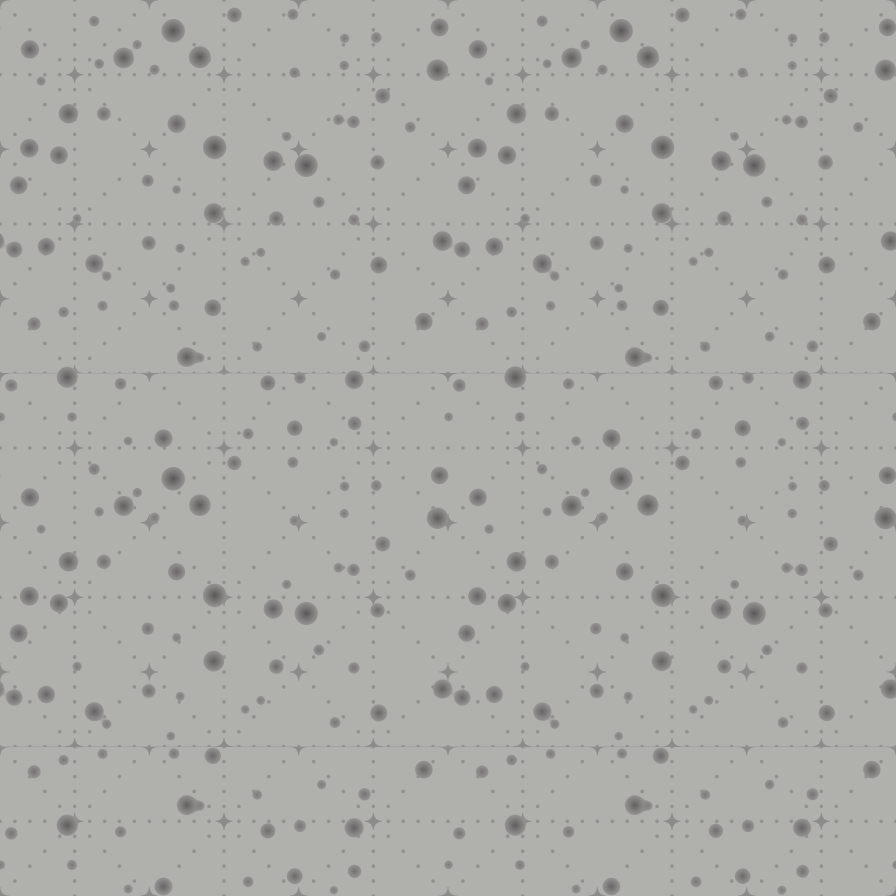
Reproduce this pattern procedurally as a WebGL 2 fragment shader.

```glsl
#version 300 es
precision highp float;
// Soft dark droplets scattered over a grey sheet with a dotted lattice of four-pointed stars.
// Droplets are a jittered, wrapping hash grid joined by a smooth minimum; the lattice is
// folded from one cell and restarts at two faint horizontal seams.
uniform vec2 u_resolution;
out vec4 fragColor;

const vec3 SHEET = vec3(0.69, 0.69, 0.68);
const vec3 DOT_INK = vec3(0.57, 0.57, 0.56);
const vec3 STAR_INK = vec3(0.55, 0.55, 0.54);
const vec3 DROP_RIM = vec3(0.585, 0.58, 0.575);
const vec3 DROP_CORE = vec3(0.35, 0.345, 0.345);

const float HALF_CELLS = 12.0;     // half lattice cells across the canvas
const float BAND_ROWS = 5.0;       // half cells between seams
const float DOTS_PER_HALF = 5.0;   // dots along half a lattice cell
const float DOT_RADIUS = 0.0020;
const float STAR_RADIUS = 0.0095;
const float STAR_WAIST = 0.0052;
const float STAR_TIP = 0.0005;
const float SEAM_WIDTH = 0.0010;
const float SEAM_STRENGTH = 0.45;

const float DROP_REPEATS = 2.0;    // droplet tiles across and down
const float DROP_CELLS = 9.0;      // droplet cells along one tile
const float DROP_MIN = 0.0049;
const float DROP_MAX = 0.0130;
const float DROP_SKEW = 2.0;       // higher favours small droplets
const float DROP_VARY = 0.0006;    // radius change between repeats
const float DROP_JOIN = 0.0075;    // reach of the necks between droplets
const float DROP_SHARE = 0.96;     // fraction of cells filled

float hash(vec2 p, float seed) {
    return fract(sin(dot(p, vec2(127.1, 311.7)) + seed * 74.7) * 43758.5453);
}

float smoothMin(float a, float b, float k) {
    float h = max(k - abs(a - b), 0.0) / k;
    return min(a, b) - h * h * k * 0.25;
}

float coverage(float dist, float pixel) {
    return clamp(0.5 - dist / pixel, 0.0, 1.0);
}

// Dots along the rows, columns and diagonals through every main star
float dotDistance(vec2 q) {
    vec2 grid = q * DOTS_PER_HALF;
    vec2 id = round(grid);
    float period = 2.0 * DOTS_PER_HALF;
    vec2 axis = mod(id + 0.5, period);
    vec2 diagonal = mod(vec2(id.x + id.y, id.x - id.y) + 0.5, period);
    vec2 nearest = min(axis, diagonal);
    if (min(nearest.x, nearest.y) > 1.0) return 1.0;
    return length(grid - id) / (DOTS_PER_HALF * HALF_CELLS) - DOT_RADIUS;
}

// Concave stars on the corners and centres of the lattice cells
float starDistance(vec2 q) {
    vec2 corner = abs(mod(q + 1.0, 2.0) - 1.0);
    vec2 centre = abs(mod(q, 2.0) - 1.0);
    vec2 p = (dot(corner, corner) < dot(centre, centre) ? corner : centre) / HALF_CELLS;
    float along = max(p.x, p.y);
    float across = min(p.x, p.y);
    float taper = max(1.0 - along / STAR_RADIUS, 0.0);
    return max(across - STAR_WAIST * taper * taper - STAR_TIP, along - STAR_RADIUS);
}

// Joined droplets, negative inside
float dropDistance(vec2 uv) {
    float cells = DROP_CELLS * DROP_REPEATS;
    vec2 grid = uv * cells;
    vec2 home = floor(grid);
    float dist = 1.0;
    for (int y = -1; y <= 1; y++) {
        for (int x = -1; x <= 1; x++) {
            vec2 cell = home + vec2(x, y);
            vec2 id = mod(cell, DROP_CELLS);
            if (hash(id, 1.0) > DROP_SHARE) continue;
            vec2 spot = cell + vec2(hash(id, 2.0), hash(id, 3.0));
            float radius = mix(DROP_MIN, DROP_MAX, pow(hash(id, 4.0), DROP_SKEW));
            radius += DROP_VARY * (hash(mod(cell, cells), 5.0) - 0.5);
            dist = smoothMin(dist, length(grid - spot) / cells - radius, DROP_JOIN);
        }
    }
    return dist;
}

void main() {
    vec2 uv = gl_FragCoord.xy / u_resolution;
    float pixel = 1.0 / min(u_resolution.x, u_resolution.y);

    // Lattice coordinates, counted from the top and restarted at each seam
    float row = (1.0 - uv.y) * HALF_CELLS;
    vec2 q = vec2(uv.x * HALF_CELLS, mod(row, BAND_ROWS)) - 1.0;

    vec3 color = mix(SHEET, DOT_INK, coverage(dotDistance(q), pixel));
    color = mix(color, STAR_INK, coverage(starDistance(q), pixel));

    // Seams between bands
    float seamRow = clamp(round(row / BAND_ROWS), 1.0, 2.0) * BAND_ROWS;
    float seam = abs(row - seamRow) / HALF_CELLS - 0.5 * SEAM_WIDTH;
    color = mix(color, DOT_INK, SEAM_STRENGTH * coverage(seam, pixel));

    // Droplets darken with depth
    float drop = dropDistance(uv);
    vec3 ink = mix(DROP_RIM, DROP_CORE, clamp(-drop / DROP_MAX, 0.0, 1.0));
    color = mix(color, ink, coverage(drop, pixel));

    fragColor = vec4(color, 1.0);
}
```
